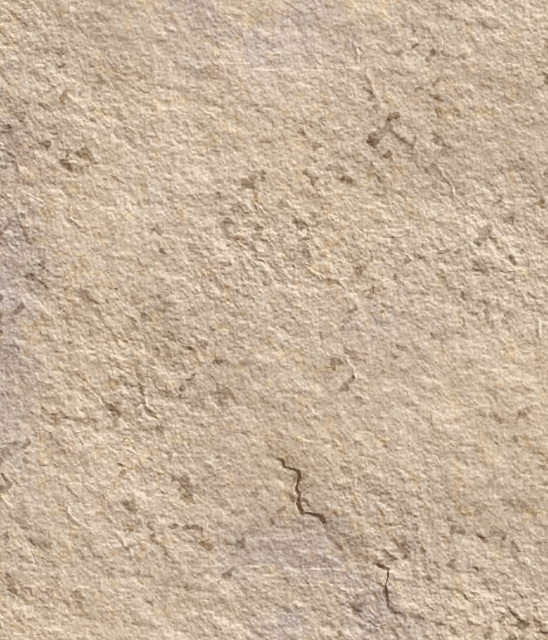
This texture is drawn by a WebGL 1 fragment shader. Its source:

```glsl
precision highp float;
uniform vec2 u_resolution;

float hash(vec2 p) {
  vec3 q = fract(vec3(p.xyx) * vec3(0.1031, 0.1030, 0.0973));
  q += dot(q, q.yzx + 33.33);
  return fract((q.x + q.y) * q.z);
}

float noise(vec2 p) {
  vec2 i = floor(p), f = fract(p);
  f = f * f * (3.0 - 2.0 * f);
  return mix(mix(hash(i), hash(i + vec2(1, 0)), f.x),
             mix(hash(i + vec2(0, 1)), hash(i + vec2(1, 1)), f.x), f.y);
}

float fbm(vec2 p) {
  float sum = 0.0, amp = 0.53;
  for (int i = 0; i < 4; i++) {
    sum += amp * noise(p);
    p = mat2(1.6, 1.2, -1.2, 1.6) * p + 7.3;
    amp *= 0.5;
  }
  return sum;
}

// Axes along and across the bedding, which falls to the right
vec2 bedding(vec2 p) {
  return vec2(dot(p, vec2(0.77, -0.64)), dot(p, vec2(0.64, 0.77)));
}

// Rough stone height: grains of many sizes, ragged flakes and small chips
float relief(vec2 p) {
  float h = 0.0, freq = 10.0, weight = 0.24;
  vec2 q = p + 3.0;
  for (int i = 0; i < 6; i++) {
    h += weight * noise(q * freq) / freq;
    q = mat2(0.8, 0.6, -0.6, 0.8) * q + 1.7;
    freq *= 1.9;
    weight *= 1.42;
  }
  vec2 ragged = p + 0.016 * vec2(fbm(p * 60.0), fbm(p * 60.0 + 40.0));
  vec2 bed = bedding(ragged);
  float flaky = smoothstep(0.4, 0.7, noise(p * 7.0 + 11.0));
  h += 0.003 * flaky * smoothstep(0.46, 0.54, noise(bed * vec2(15.0, 24.0) + 30.0));
  h += 0.0032 * smoothstep(0.52, 0.68, noise(bed * vec2(38.0, 56.0) + 60.0));
  h += 0.0026 * smoothstep(0.55, 0.75, noise(ragged * 92.0 + 5.0));
  return h;
}

// Soft-edged wandering stroke: x is the signed offset, y the mask along it
vec2 stroke(vec2 p, vec2 center, vec2 dir, float halfLength, float wobble) {
  vec2 d = p - center;
  float along = dot(d, dir);
  float across = dot(d, vec2(-dir.y, dir.x));
  across += wobble * (fbm(vec2(along * 24.0, center.x * 91.0)) - 0.5);
  return vec2(across, 1.0 - smoothstep(0.6 * halfLength, halfLength, abs(along)));
}

float line(float offset, float width) {
  return 1.0 - smoothstep(0.3 * width, width, abs(offset));
}

float spot(vec2 p, vec2 center, vec2 size) {
  vec2 d = (p - center) / size;
  return exp(-dot(d, d));
}

void main() {
  vec2 p = gl_FragCoord.xy / u_resolution.y;

  // Raking light from above, a little to the right
  vec2 toLight = 0.001 * vec2(0.5, 0.87);
  float lit = (relief(p - toLight) - relief(p + toLight)) / 0.002;
  float tone = 0.08 * lit * (lit < 0.0 ? 1.1 : 1.0);
  tone *= 0.7 + 0.6 * noise(p * 5.0 + 21.0);

  // Broad shading, sandy grain and small pits
  tone += 0.13 * (fbm(bedding(p) * vec2(3.5, 6.0) + 12.0) - 0.5);
  tone += 0.1 * (noise(p * 270.0) - 0.5);
  vec2 crumbled = p + 0.012 * vec2(noise(p * 90.0), noise(p * 90.0 + 9.0));
  float pits = smoothstep(0.74, 0.86, noise(bedding(crumbled) * vec2(62.0, 88.0) + 80.0));
  tone -= 0.17 * pits * smoothstep(0.35, 0.65, noise(p * 9.0 + 31.0));

  // Pale raised rims with a shadow under them
  float rims = 0.0;
  for (int i = 0; i < 18; i++) {
    float k = float(i) + 1.0;
    vec2 center = vec2(0.86 * hash(vec2(k, 3.0)), fract(k * 0.618 + 0.1));
    float angle = -1.2 + 1.2 * hash(vec2(k, 8.0));
    vec2 s = stroke(p, center, vec2(cos(angle), sin(angle)),
                    0.02 + 0.04 * hash(vec2(k, 5.0)), 0.035);
    float broken = s.y * smoothstep(0.25, 0.55, noise(p * 45.0 + k));
    rims = max(rims, broken * line(s.x, 0.0033));
    tone -= 0.1 * broken * line(s.x + 0.004, 0.005);
  }
  tone += 0.14 * rims;

  // Fine level scratches in two worn patches
  for (int i = 0; i < 12; i++) {
    float k = float(i);
    vec2 center = vec2(0.33 + 0.2 * hash(vec2(k, 14.0)),
                       mix(0.12, 0.87, mod(k, 2.0)) + 0.1 * (hash(vec2(k, 17.0)) - 0.5));
    vec2 s = stroke(p, center, vec2(1.0, -0.02), 0.06, 0.004);
    tone += 0.13 * s.y * line(s.x, 0.0024) * noise(vec2(p.x * 50.0, k));
  }

  // Broken diagonal fracture
  vec2 crack = stroke(p, vec2(0.45, 0.25), vec2(0.66, -0.75), 0.34, 0.075);
  float open = crack.y * smoothstep(0.36, 0.56, noise(p * 13.0 + 4.0));
  float gape = 0.0025 + 0.004 * noise(p * 60.0);
  tone -= 0.32 * open * line(crack.x, gape);
  tone += 0.08 * open * line(crack.x + 0.007, 0.004);
  tone -= 0.04 * crack.y * line(crack.x, 0.03);

  // Sandstone colour with lilac grey stains and faint ochre flecks
  vec3 color = vec3(0.79, 0.712, 0.626) + clamp(tone, -0.4, 0.18) * vec3(0.97, 1.02, 1.02);
  float stain = spot(p, vec2(0.38, 0.97), vec2(0.16, 0.1))
              + spot(p, vec2(0.5, 0.06), vec2(0.17, 0.12))
              + spot(p, vec2(0.0, 0.55), vec2(0.06, 0.25))
              + 0.6 * spot(p, vec2(0.62, 0.52), vec2(0.08, 0.06));
  stain *= smoothstep(0.3, 0.65, fbm(p * 14.0 + 8.0));
  color += stain * vec3(-0.055, -0.045, 0.005);
  float ochre = smoothstep(0.58, 0.8, fbm(p * 45.0 + 50.0));
  color += ochre * vec3(0.01, -0.005, -0.035);
  color += 0.03 * (fbm(p * 7.0 + 70.0) - 0.5) * vec3(0.5, 0.0, -0.8);
  gl_FragColor = vec4(clamp(color, 0.0, 1.0), 1.0);
}
```
